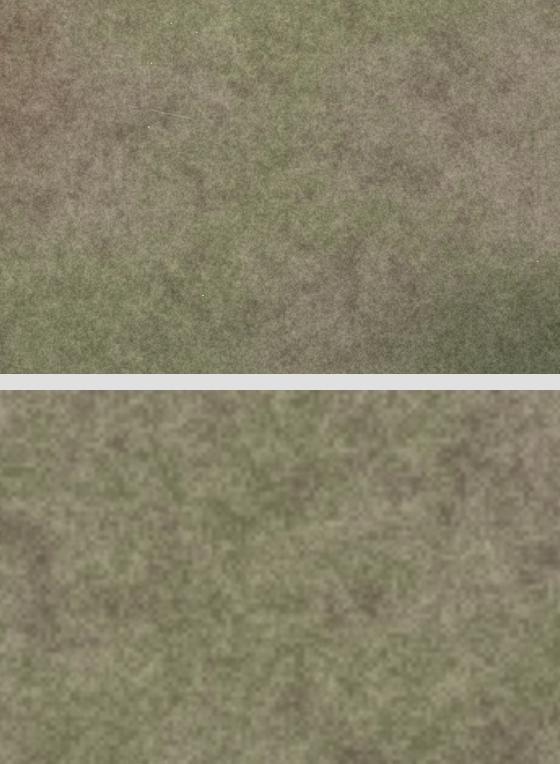
Top, the full canvas; bottom, a detail of the centre.
Write a WebGL 1 fragment shader that draws this texture.

```glsl
precision highp float;
// Weathered plaster wall: mossy green and mauve clouds with brown stains, grain and scratches.
uniform vec2 u_resolution;

const vec3 MOSS = vec3(0.528, 0.524, 0.408);
const vec3 MAUVE = vec3(0.562, 0.514, 0.456);
const vec3 RUST = vec3(0.510, 0.415, 0.345);
const vec3 STAIN = vec3(0.405, 0.368, 0.300);
const vec3 SHADE = vec3(0.365, 0.375, 0.285);
const vec3 LICHEN = vec3(0.590, 0.580, 0.430);
const vec3 CHALK = vec3(0.680, 0.660, 0.600);
const float CLOUD_SCALE = 5.0;
const float STAIN_SCALE = 17.0;
const float MOTTLE_SCALE = 38.0;
const float GRAIN_SCALE = 230.0;
const float GRAIN_AMOUNT = 0.17;
const float MOTTLE_AMOUNT = 0.13;
const float SPECK_SCALE = 8.0;
const float SPECK_SHARE = 0.06;

vec2 hash2(vec2 cell) {
  vec3 q = fract(cell.xyx * vec3(0.1031, 0.1030, 0.0973));
  q += dot(q, q.yzx + 33.33);
  return fract((q.xx + q.yz) * q.zy);
}

float noise(vec2 p) {
  vec2 i = floor(p), f = fract(p);
  f = f * f * (3.0 - 2.0 * f);
  float low = mix(hash2(i).x, hash2(i + vec2(1.0, 0.0)).x, f.x);
  float high = mix(hash2(i + vec2(0.0, 1.0)).x, hash2(i + 1.0).x, f.x);
  return mix(low, high, f.y);
}

// Layered noise, rotated between octaves, centred on 0.5.
float clouds(vec2 p) {
  float sum = 0.0, weight = 0.5;
  for (int k = 0; k < 5; k++) {
    sum += weight * noise(p);
    p = mat2(1.6, 1.2, -1.2, 1.6) * p + 7.3;
    weight *= 0.65;
  }
  return sum / 1.263;
}

// Distance to the nearest scattered cell point.
float cellular(vec2 p) {
  vec2 i = floor(p), f = fract(p);
  float nearest = 2.0;
  for (int y = -1; y <= 1; y++) {
    for (int x = -1; x <= 1; x++) {
      vec2 cell = vec2(float(x), float(y));
      nearest = min(nearest, length(cell + hash2(i + cell) - f));
    }
  }
  return nearest;
}

float glow(vec2 p, vec2 centre, vec2 size) {
  vec2 d = (p - centre) / size;
  return exp(-dot(d, d));
}

// Thin, broken, slightly wavering line.
float scratch(vec2 p, vec2 a, vec2 b) {
  p.y += 0.006 * (noise(p * 25.0) - 0.5);
  vec2 d = b - a;
  float t = clamp(dot(p - a, d) / dot(d, d), 0.0, 1.0);
  float line = 1.0 - smoothstep(0.0006, 0.0040, length(p - a - d * t));
  return line * smoothstep(0.3, 0.65, noise(p * 48.0));
}

void main() {
  vec2 p = gl_FragCoord.xy / u_resolution.y;
  p.x += 0.75 - 0.5 * u_resolution.x / u_resolution.y;
  vec2 warped = p + 0.04 * (vec2(clouds(p * 9.0), clouds(p * 9.0 + 31.0)) - 0.5);
  float drift = clouds(warped * CLOUD_SCALE + 3.0) - 0.5;
  float patches = clouds(warped * STAIN_SCALE + 17.0);
  float mottle = clouds(p * MOTTLE_SCALE);
  float dapple = cellular(warped * MOTTLE_SCALE);

  // Broad colour fields.
  float warm = 0.38 + 1.0 * drift + 0.9 * (mottle - 0.5) + 0.7 * (patches - 0.5);
  warm += 0.45 * glow(p, vec2(0.05, 0.68), vec2(0.42, 0.28));
  warm += 0.45 * glow(p, vec2(1.28, 0.66), vec2(0.40, 0.32));
  warm += 0.45 * glow(p, vec2(0.98, 0.18), vec2(0.26, 0.16));
  warm -= 0.35 * glow(p, vec2(0.65, 0.95), vec2(0.45, 0.16));
  warm -= 0.35 * glow(p, vec2(0.20, 0.12), vec2(0.40, 0.22));
  vec3 colour = mix(MOSS, MAUVE, smoothstep(0.0, 1.0, warm));
  float rust = glow(p, vec2(0.0, 0.82), vec2(0.22, 0.30));
  colour = mix(colour, RUST, rust * clamp(0.55 + 1.2 * (patches - 0.5), 0.0, 1.0));

  // Pale lichen flecks, thickest near the top.
  float lichen = 0.30 + 0.45 * glow(p, vec2(0.65, 0.93), vec2(0.45, 0.20));
  lichen *= smoothstep(0.46, 0.64, mottle + 0.35 * (patches - 0.5));
  colour = mix(colour, LICHEN, lichen * (1.0 - 0.7 * smoothstep(0.2, 0.9, warm)));

  // Ragged brown stains, broken into small flecks and gathered in a few regions.
  float gather = glow(p, vec2(1.15, 0.76), vec2(0.20, 0.18));
  gather += 0.8 * glow(p, vec2(0.40, 0.68), vec2(0.16, 0.12));
  gather += 0.9 * glow(p, vec2(0.45, 0.27 - 0.4 * (p.x - 0.45)), vec2(0.22, 0.06));
  gather += 0.6 * glow(p, vec2(0.52, 0.08), vec2(0.10, 0.16));
  gather += 0.8 * glow(p, vec2(1.35, 0.28), vec2(0.25, 0.16));
  float ragged = patches + 0.75 * (mottle - 0.5) - 0.12 * (dapple - 0.5) + 0.10 * gather;
  colour = mix(colour, STAIN, 0.55 * smoothstep(0.50, 0.84, ragged));

  // Darkened lower edge and corner.
  float shade = 0.60 * glow(p, vec2(1.45, 0.05), vec2(0.38, 0.22));
  shade += 0.22 * (1.0 - smoothstep(0.0, 0.45, p.y));
  colour = mix(colour, SHADE, shade);

  // Fine grain, scratches and chips.
  float grain = 0.6 * noise(p * GRAIN_SCALE) + 0.4 * noise(p * GRAIN_SCALE * 0.47 + 9.0) - 0.5;
  colour += GRAIN_AMOUNT * grain + MOTTLE_AMOUNT * (mottle - 0.5) + 0.06 * drift;
  float marks = scratch(p, vec2(0.33, 0.72), vec2(0.52, 0.684));
  marks += 0.6 * scratch(p, vec2(0.645, 0.66), vec2(0.64, 0.61));
  marks += 0.6 * scratch(p, vec2(0.71, 0.32), vec2(0.87, 0.296));
  colour = mix(colour, CHALK, 0.5 * min(marks, 1.0));
  vec2 cell = floor(p * SPECK_SCALE);
  vec2 centre = 0.15 + 0.7 * hash2(cell + 5.0);
  float chip = 1.0 - smoothstep(0.008, 0.028, length(fract(p * SPECK_SCALE) - centre));
  colour = mix(colour, CHALK + 0.1, chip * step(hash2(cell + 61.0).x, SPECK_SHARE));

  gl_FragColor = vec4(clamp(colour, 0.0, 1.0), 1.0);
}
```
